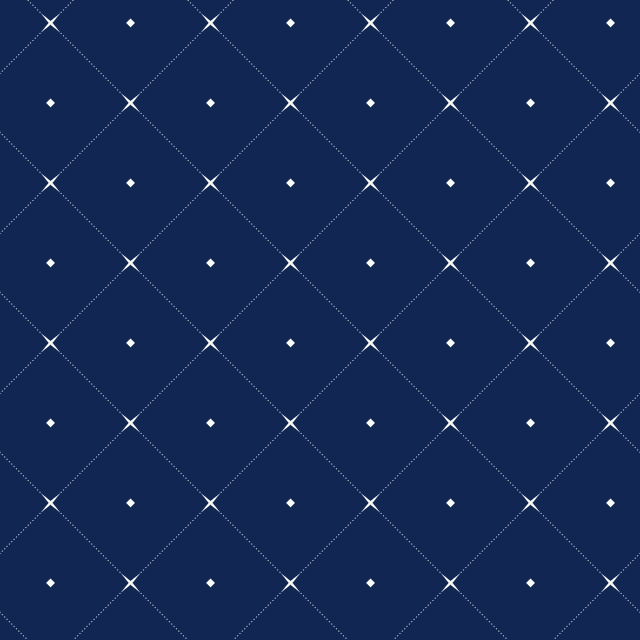
A Shadertoy shader for this pattern:

```glsl
// Diagonal lattice of fine dotted lines on navy, with a tapered four-armed star on
// each crossing and a small diamond in each cell. The canvas is turned 45 degrees
// so that the whole design folds into one unit square; whole repeats make it tile.

const float REPEATS = 4.0;                    // repeats across and down
const vec2  STAR_ORIGIN = vec2(0.316, 0.857); // first star, in repeats

// Sizes in lattice units: 1 is the distance between neighbouring stars
const float ARM_LENGTH = 0.122;
const float ARM_HALF_WIDTH = 0.0135;
const float DIAMOND_HALF_SIDE = 0.0275;
const float DOTS_PER_SIDE = 34.0;
const float DOT_RADIUS = 0.0045;
const float MIN_DOT_PIXELS = 0.6;             // smallest drawn dot radius

const vec3 NAVY  = vec3(0.07, 0.15, 0.33);
const vec3 IVORY = vec3(0.98, 0.98, 0.97);

// Pixel coverage of a strip centred on zero; fades out as the strip thins
float strip(float x, float halfWidth, float px) {
    return clamp((halfWidth - x) / px + 0.5, 0.0, 1.0)
         - clamp((-halfWidth - x) / px + 0.5, 0.0, 1.0);
}

// Pointed arm along x
float starArm(vec2 p, float px) {
    float halfWidth = ARM_HALF_WIDTH * max(0.0, 1.0 - p.x / ARM_LENGTH);
    return strip(p.y, halfWidth, px);
}

// Dots along x, starting past the star; tiny dots are widened and dimmed
float dottedLine(vec2 p, float px) {
    float center = (floor(p.x * DOTS_PER_SIDE) + 0.5) / DOTS_PER_SIDE;
    float radius = max(DOT_RADIUS, MIN_DOT_PIXELS * px);
    float dim = DOT_RADIUS * DOT_RADIUS / (radius * radius);
    float dist = length(vec2(p.x - center, p.y)) - radius;
    return step(ARM_LENGTH, center) * dim * clamp(0.5 - dist / px, 0.0, 1.0);
}

void mainImage(out vec4 fragColor, in vec2 fragCoord) {
    vec2 p = fragCoord / iResolution.xy * REPEATS - STAR_ORIGIN;
    float px = sqrt(2.0) * REPEATS / min(iResolution.x, iResolution.y);

    // Turned lattice, folded around the nearest crossing
    vec2 lattice = vec2(p.x + p.y, p.x - p.y);
    vec2 fold = abs(fract(lattice + 0.5) - 0.5);

    float star = max(starArm(fold, px), starArm(fold.yx, px));
    float dots = max(dottedLine(fold, px), dottedLine(fold.yx, px));

    // Diamond in the cell centre: a square in the turned lattice
    vec2 fromCenter = 0.5 - fold;
    float diamond = strip(fromCenter.x, DIAMOND_HALF_SIDE, px)
                  * strip(fromCenter.y, DIAMOND_HALF_SIDE, px);

    float ink = max(max(star, dots), diamond);
    fragColor = vec4(mix(NAVY, IVORY, ink), 1.0);
}
```
